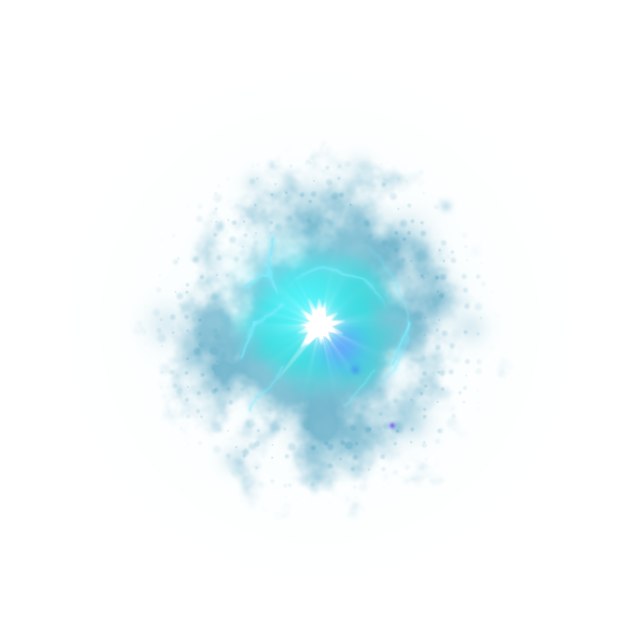
A WebGL 1 fragment shader for this background:

```glsl
precision highp float;
// A cyan energy burst: white spiked core, teal glow, filaments and ragged blue smoke on white.

uniform vec2 u_resolution;

#define CENTER vec2(0.5, 0.492)
#define SMOKE_COLOR vec3(0.35, 0.66, 0.77)
#define TEAL_COLOR vec3(0.22, 0.84, 0.85)
#define CYAN_COLOR vec3(0.32, 0.97, 1.0)
#define VIOLET_COLOR vec3(0.40, 0.63, 1.0)
#define BOLT_COLOR vec3(0.48, 0.93, 1.0)
#define SMOKE_OPACITY 0.86
#define SMOKE_RAGGEDNESS 0.24

float hash(vec2 p) {
  vec3 v = fract(vec3(p.xyx) * 0.1031);
  v += dot(v, v.yzx + 33.33);
  return fract((v.x + v.y) * v.z);
}

float noise(vec2 p) {
  vec2 i = floor(p), f = fract(p);
  f = f * f * (3.0 - 2.0 * f);
  return mix(mix(hash(i), hash(i + vec2(1, 0)), f.x),
             mix(hash(i + vec2(0, 1)), hash(i + vec2(1, 1)), f.x), f.y);
}

float fbm(vec2 p) {
  float sum = 0.0, amp = 0.53;
  for (int i = 0; i < 4; i++) {
    sum += amp * noise(p);
    p = mat2(0.8, 0.6, -0.6, 0.8) * p * 2.03 + 17.0;
    amp *= 0.5;
  }
  return sum;
}

// Soft round spot
float blob(vec2 q, vec2 c, float r) {
  vec2 d = (q - c) / r;
  return exp(-dot(d, d));
}

// Thin bright line with a faint halo
float bolt(vec2 q, vec2 a, vec2 b) {
  vec2 ab = b - a;
  float d = length(q - a - ab * clamp(dot(q - a, ab) / dot(ab, ab), 0.0, 1.0));
  return 0.65 * exp(-d * d / 0.000006) + 0.25 * exp(-d / 0.007);
}

// Part of a circle around c, brightest in direction dir
float arc(vec2 q, vec2 c, float r, vec2 dir) {
  vec2 d = q - c;
  float edge = abs(length(d) - r);
  float mask = smoothstep(0.35, 0.9, dot(normalize(d + 0.00001), dir));
  return mask * (0.55 * exp(-edge * edge / 0.000006) + 0.3 * exp(-edge / 0.007));
}

// Tapered ray from the centre
float spike(vec2 q, float angle, float len, float width) {
  vec2 dir = vec2(cos(angle), sin(angle));
  float along = dot(q, dir), across = abs(dot(q, vec2(-dir.y, dir.x)));
  float taper = clamp(1.0 - along / len, 0.0, 1.0);
  float w = width * taper;
  return step(0.0, along) * sqrt(taper) * (1.0 - smoothstep(0.3 * w, w + 0.003, across));
}

// Scattered soft droplets, one per grid cell, kept in a ring
float droplets(vec2 q) {
  float sum = 0.0;
  for (int i = 0; i < 3; i++) {
    float scale = 22.0 + 12.0 * float(i);
    vec2 g = q * scale + 40.0 + 9.0 * float(i), id = floor(g);
    vec2 spot = 0.35 + 0.3 * vec2(hash(id), hash(id + 51.0));
    float size = mix(0.1, 0.33, hash(id + 23.0));
    float shown = step(0.58, hash(id + 77.0));
    sum += shown * (1.0 - smoothstep(0.2 * size, size, length(fract(g) - spot)));
  }
  float r = length(q);
  return sum * smoothstep(0.13, 0.2, r) * (1.0 - smoothstep(0.22, 0.29, r));
}

void main() {
  vec2 q = (gl_FragCoord.xy - 0.5 * u_resolution) / min(u_resolution.x, u_resolution.y) + 0.5 - CENTER;
  float r = length(q);
  vec2 dir = q / max(r, 0.0001);

  // Pale surroundings
  vec3 color = mix(vec3(1.0), vec3(0.985, 0.997, 1.0), 1.0 - smoothstep(0.2, 0.45, r));

  // Ragged smoke with a few lobes and detached puffs
  float cloud = fbm(q * 17.0 + 31.0);
  float smoke = 1.0 - smoothstep(0.11, 0.25, r + (cloud - 0.5) * SMOKE_RAGGEDNESS);
  float lobes = blob(q, vec2(-0.015, 0.175), 0.04) + blob(q, vec2(0.13, 0.125), 0.04)
    + blob(q, vec2(0.17, 0.04), 0.04) + blob(q, vec2(-0.16, -0.065), 0.04)
    + blob(q, vec2(0.0, -0.16), 0.04) + blob(q, vec2(0.135, -0.145), 0.032);
  float puffs = blob(q, vec2(-0.24, 0.0), 0.032) + blob(q, vec2(-0.135, -0.21), 0.02)
    + blob(q, vec2(0.062, 0.245), 0.02) + blob(q, vec2(-0.102, 0.22), 0.018)
    + 1.6 * blob(q, vec2(0.197, 0.186), 0.009) + blob(q, vec2(0.235, -0.005), 0.025);
  smoke = clamp(smoke * 0.9 + lobes * (0.15 + 0.5 * cloud) + 0.22 * puffs + 0.24 * droplets(q), 0.0, 1.0);
  color = mix(color, SMOKE_COLOR, smoke * SMOKE_OPACITY * (0.8 + 0.3 * cloud));

  // Teal body, cyan heart and violet patch
  float body = 1.0 - smoothstep(0.055, 0.14, r + (fbm(q * 14.0 + 5.0) - 0.5) * 0.07);
  color = mix(color, TEAL_COLOR, 0.92 * body);
  color = mix(color, CYAN_COLOR, 0.85 * blob(q, vec2(-0.025, 0.025), 0.075));
  color = mix(color, VIOLET_COLOR, 0.8 * blob(q, vec2(0.034, -0.034), 0.034));

  // Wandering electric filaments
  vec2 w = q + 0.022 * (vec2(fbm(q * 24.0), fbm(q * 24.0 + 60.0)) - 0.5);
  float bolts = bolt(w, vec2(-0.072, 0.13), vec2(-0.077, 0.085)) + bolt(w, vec2(-0.077, 0.085), vec2(-0.065, 0.05))
    + bolt(w, vec2(-0.077, 0.085), vec2(-0.12, 0.065)) + bolt(w, vec2(-0.1, 0.0), vec2(-0.055, 0.03))
    + bolt(w, vec2(-0.1, 0.0), vec2(-0.125, -0.05)) + 0.7 * bolt(w, vec2(-0.06, -0.065), vec2(-0.108, -0.135))
    + bolt(w, vec2(0.14, 0.0), vec2(0.115, -0.065)) + 0.6 * bolt(w, vec2(0.085, -0.075), vec2(0.045, -0.13));
  bolts += arc(w, vec2(0.02, 0.0), 0.088, vec2(0.2, 0.98)) + 0.6 * arc(w, vec2(0.0), 0.138, vec2(1.0, 0.0));
  color = mix(color, BOLT_COLOR, clamp(0.75 * bolts, 0.0, 0.85));

  // Faint radial streaks and the spiked white core
  float streaks = pow(noise(dir * 9.0 + 20.0), 3.0) * exp(-r / 0.04);
  float core = 0.9 * blob(q, vec2(0.0), 0.026) + 0.6 * streaks;
  core += spike(q, 1.6, 0.042, 0.012) + spike(q, 4.0, 0.046, 0.012) + 0.45 * spike(q, 4.05, 0.11, 0.006);
  for (int i = 0; i < 11; i++) {
    float k = float(i);
    core += 0.8 * spike(q, k * 0.571 + 0.3 * hash(vec2(k, 4.0)), 0.028 + 0.018 * hash(vec2(k, 9.0)), 0.007);
  }
  color = mix(color, vec3(1.0), clamp(core, 0.0, 1.0));

  // Small violet sparks
  color = mix(color, vec3(0.25, 0.6, 0.95), 0.7 * blob(q, vec2(0.055, -0.07), 0.007));
  color = mix(color, vec3(0.5, 0.4, 0.92), 0.9 * blob(q, vec2(0.113, -0.157), 0.0045));
  gl_FragColor = vec4(color, 1.0);
}
```
